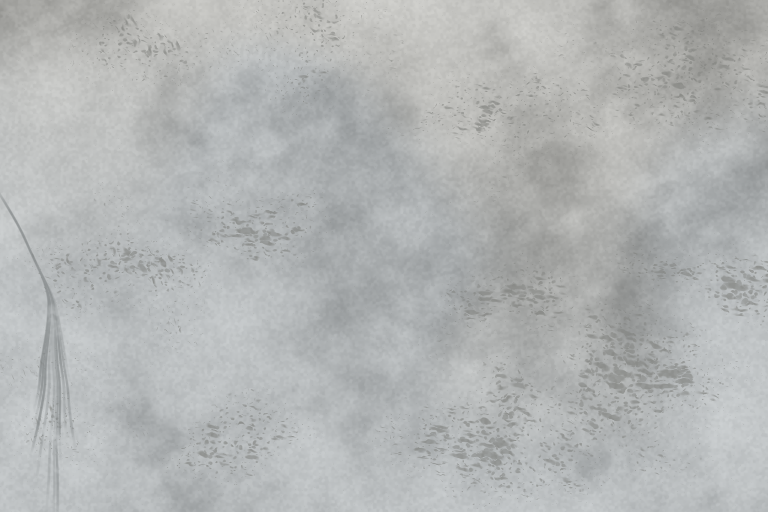
A Shadertoy shader for this texture:

```glsl
// Weathered grey plaster wall with cloudy stains, scuffed patches and curved scratches.

#define BASE_TONE 0.722
#define CLOUD_CONTRAST 0.40
#define MOTTLE_CONTRAST 0.13
#define GRAIN 0.045
#define SCUFF_OPACITY 0.72
#define SCUFF_SLANT 0.2
#define STROKE_CELLS vec2(25.0, 80.0)
#define SPECK_CELLS vec2(82.0, 104.0)
#define SCUFF_COLOR vec3(0.485, 0.490, 0.475)
#define SCRATCH_COLOR vec3(0.500, 0.518, 0.522)
#define COOL_TINT vec3(-0.012, 0.003, 0.009)
#define WARM_TINT vec3(0.004, 0.004, -0.009)

vec2 hash2(vec2 p) {
    vec3 q = fract(p.xyx * vec3(0.1031, 0.1030, 0.0973));
    q += dot(q, q.yzx + 33.33);
    return fract((q.xx + q.yz) * q.zy);
}

mat2 rotation(float a) {
    return mat2(cos(a), sin(a), -sin(a), cos(a));
}

// Smooth cellular noise: random cell values blended by distance.
float cellNoise(vec2 p) {
    vec2 id = floor(p);
    float total = 0.0, weights = 0.0;
    for (int y = -1; y <= 1; y++)
    for (int x = -1; x <= 1; x++) {
        vec2 cell = id + vec2(x, y);
        vec2 d = cell + 0.15 + 0.7 * hash2(cell) - p;
        float w = exp(-5.0 * dot(d, d));
        total += w * hash2(cell + 57.0).x;
        weights += w;
    }
    return total / weights;
}

float layeredNoise(vec2 p) {
    float sum = 0.0, amp = 0.5;
    for (int i = 0; i < 4; i++) {
        sum += amp * cellNoise(p);
        p = rotation(0.6) * p * 2.03 + 17.0;
        amp *= 0.55;
    }
    return sum;
}

// Jittered grid of broad oval patches where the surface is worn.
float wearDensity(vec2 p) {
    float density = 0.0;
    for (int i = 0; i < 12; i++) {
        vec2 cell = vec2(i % 4, i / 4);
        vec2 center = (cell + 0.25 + 0.5 * hash2(cell + 11.0)) * vec2(0.375, 0.333);
        vec2 traits = hash2(cell + 83.0);
        vec2 size = mix(vec2(0.15, 0.10), vec2(0.28, 0.17), traits.x);
        float d = length((p - center) / size);
        density = max(density, mix(0.6, 1.0, traits.y) * (1.0 - smoothstep(0.1, 1.2, d)));
    }
    return density;
}

// Cellular dabs whose size follows the wear; stretched cells give strokes.
float dabs(vec2 p, vec2 cells, float density) {
    p *= cells;
    vec2 id = floor(p);
    float edge = 1.0;
    for (int y = -1; y <= 1; y++)
    for (int x = -1; x <= 1; x++) {
        vec2 cell = id + vec2(x, y);
        float radius = density * mix(0.12, 0.62, hash2(cell + 31.0).x) - 0.13;
        edge = min(edge, length(cell + 0.15 + 0.7 * hash2(cell) - p) - radius);
    }
    return 1.0 - smoothstep(-0.14, 0.14, edge);
}

// Fan of thin arcs falling from one long diagonal scratch.
float scratches(vec2 p) {
    float fall = max(0.47 - p.y, 0.0) / 0.47;
    float rise = max(p.y - 0.40, 0.0);
    float stem = 0.105 - 0.62 * rise * rise / (rise + 0.06);
    float mask = 0.0;
    for (int i = 0; i < 13; i++) {
        vec2 h = hash2(vec2(i, 5.0));
        float spread = mix(-0.06, 0.13, (float(i) + h.x) / 13.0);
        float x = stem + 0.03 * fall - spread * pow(fall, 1.4);
        float line = 1.0 - smoothstep(0.0008, 0.0045, abs(p.x - x));
        float stop = smoothstep(0.3 * h.y - 0.05, 0.3 * h.y + 0.05, p.y);
        mask = max(mask, line * stop * mix(0.35, 0.9, h.x));
    }
    return mask * (1.0 - smoothstep(0.58, 0.66, p.y));
}

void mainImage(out vec4 fragColor, in vec2 fragCoord) {
    vec2 p = fragCoord / iResolution.y;

    // Cloudy plaster, mottling, trowel streaks and grain
    float clouds = layeredNoise(p * 3.6 + 4.0);
    float detail = layeredNoise(p * 17.0 + 9.0);
    float streaks = layeredNoise(rotation(-0.5) * p * vec2(9.0, 34.0));
    float grain = cellNoise(p * 170.0);
    float tone = BASE_TONE + CLOUD_CONTRAST * (clouds - 0.5)
        + MOTTLE_CONTRAST * (detail - 0.5) + 0.05 * (streaks - 0.5);

    // Pale middle, dirty upper corners, compressed highlights
    tone += 0.02 * (1.0 - smoothstep(0.1, 0.8, length(p - vec2(0.85, 0.65))));
    tone -= 0.13 * (1.0 - smoothstep(0.0, 0.5, length((p - vec2(1.46, 1.0)) * vec2(0.9, 2.0))));
    tone -= 0.07 * (1.0 - smoothstep(0.0, 0.4, length((p - vec2(0.0, 1.0)) * vec2(0.8, 1.8))));
    tone -= 0.55 * max(tone - 0.735, 0.0);
    tone += GRAIN * (grain - 0.5);
    float warmth = smoothstep(0.3, 0.75, 0.55 * p.y + 0.8 * (cellNoise(p * 2.3 + 21.0) - 0.4));
    vec3 color = tone + mix(COOL_TINT, WARM_TINT, warmth);

    // Worn patches of slanted strokes, steeper scrapes on the left, and specks
    vec2 bend = vec2(cellNoise(p * 8.0 + 3.0), cellNoise(p * 8.0 + 40.0)) - 0.5;
    vec2 rough = vec2(cellNoise(p * 95.0), cellNoise(p * 95.0 + 60.0)) - 0.5;
    float wear = wearDensity(p + 0.16 * bend);
    float ragged = wear * smoothstep(0.3, 0.56, detail);
    vec2 q = p + 0.025 * bend + 0.007 * rough;
    float steep = smoothstep(0.65, 0.2, p.x + 0.5 * bend.x);
    float strokes = dabs(rotation(SCUFF_SLANT) * q, STROKE_CELLS, 1.15 * ragged * (1.0 - 0.6 * steep) + 0.12);
    float scrapes = dabs(rotation(1.1) * q, STROKE_CELLS, 1.05 * ragged * steep + 0.1);
    float specks = dabs(q, SPECK_CELLS, 0.55 * wear + 0.45 * ragged + 0.16);
    float scuffs = max(max(strokes, scrapes), 0.85 * specks) * mix(0.55, 1.0, grain);
    color -= 0.045 * ragged;
    color = mix(color, SCUFF_COLOR, SCUFF_OPACITY * scuffs);

    // Scratches, broken by the surface
    float scratch = scratches(p + 0.012 * bend) * smoothstep(0.15, 0.5, detail);
    color = mix(color, SCRATCH_COLOR, 0.8 * scratch);

    fragColor = vec4(clamp(color, 0.0, 1.0), 1.0);
}
```
